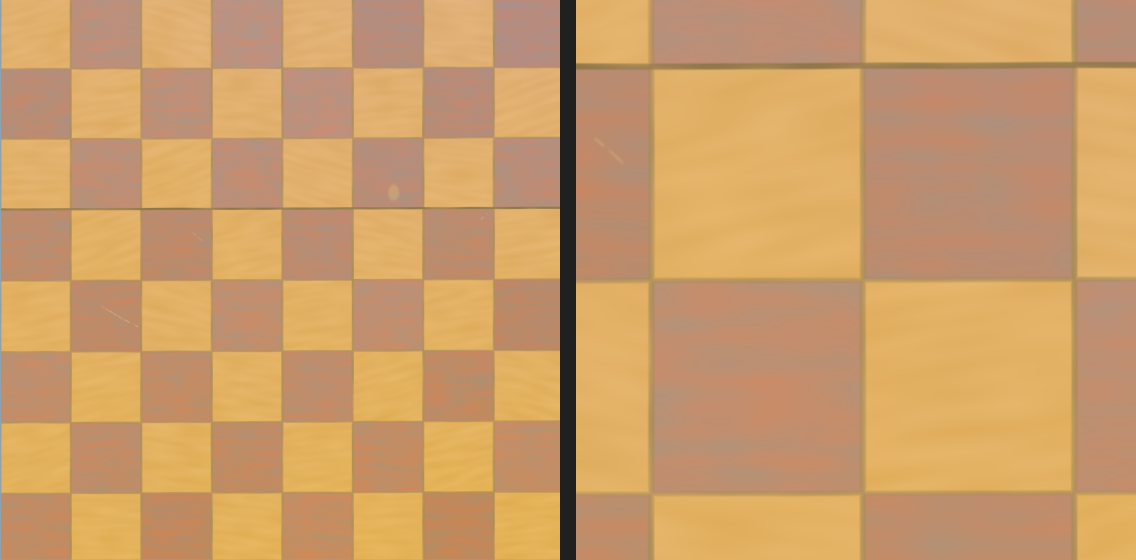
Left, the full canvas; right, a detail of the centre.
A Shadertoy shader for this pattern:

```glsl
const vec2  TILE        = vec2(0.1259, 0.1263);   // pitch of the squares
const vec2  BOARD_SHIFT = vec2(-0.0005, 0.0075);
const float TILT        = 0.003;
const float FOLD_ROW    = 5.0;                    // row line where the board folds
const float SEAM_HALF   = 0.0015;
const float SOFTNESS    = 0.0012;
const float TILE_VARIATION = 0.16;

const vec3 LIGHT_WARM = vec3(0.895, 0.700, 0.345);
const vec3 LIGHT_HAZY = vec3(0.882, 0.690, 0.455);
const vec3 DARK_WARM  = vec3(0.758, 0.542, 0.365);
const vec3 DARK_HAZY  = vec3(0.722, 0.560, 0.500);
const vec3 SEAM_COLOR = vec3(0.650, 0.545, 0.335);
const vec3 FOLD_COLOR = vec3(0.540, 0.450, 0.270);
const vec3 EDGE_COLOR = vec3(0.520, 0.650, 0.770);
const vec3 WEAR_COLOR = vec3(0.840, 0.700, 0.480);
const vec3 RED_GRAIN  = vec3(0.060, -0.018, -0.045);
const vec3 PALE_GRAIN = vec3(0.022, 0.028, 0.045);

float hash(vec2 p) {
    vec3 q = fract(vec3(p.xyx) * 0.1031);
    q += dot(q, q.yzx + 33.33);
    return fract((q.x + q.y) * q.z);
}

vec2 gradientAt(vec2 cell) {
    float angle = 6.2832 * hash(cell);
    return vec2(cos(angle), sin(angle));
}

float gradientNoise(vec2 p) {
    vec2 i = floor(p), f = fract(p);
    vec2 u = f * f * f * (f * (f * 6.0 - 15.0) + 10.0);
    vec2 e = vec2(1.0, 0.0);
    float low  = mix(dot(gradientAt(i), f), dot(gradientAt(i + e), f - e), u.x);
    float high = mix(dot(gradientAt(i + e.yx), f - e.yx),
                     dot(gradientAt(i + 1.0), f - 1.0), u.x);
    return mix(low, high, u.y);
}

float segmentDistance(vec2 p, vec2 a, vec2 b) {
    vec2 pa = p - a, ba = b - a;
    return length(pa - ba * clamp(dot(pa, ba) / dot(ba, ba), 0.0, 1.0));
}

float stroke(float dist, float halfWidth, float pixel) {
    float soft = max(SOFTNESS, pixel);
    return 1.0 - smoothstep(halfWidth - 0.5 * soft, halfWidth + soft, dist);
}

// Scratches, nicks and one worn spot
float wear(vec2 uv, float pixel) {
    float broken = smoothstep(-0.35, 0.2, gradientNoise(uv * 130.0));
    float marks = 0.65 * stroke(segmentDistance(uv, vec2(0.182, 0.453), vec2(0.215, 0.433)), 0.0007, pixel);
    marks = max(marks, 0.65 * stroke(segmentDistance(uv, vec2(0.218, 0.431), vec2(0.248, 0.416)), 0.0009, pixel));
    marks = max(marks, 0.35 * stroke(segmentDistance(uv, vec2(0.345, 0.584), vec2(0.361, 0.570)), 0.0007, pixel));
    marks = max(marks, 0.40 * stroke(segmentDistance(uv, vec2(0.860, 0.609), vec2(0.869, 0.618)), 0.0012, pixel));
    float spot = 1.0 - smoothstep(0.6, 1.3, length((uv - vec2(0.703, 0.656)) / vec2(0.010, 0.015)));
    return max(marks * broken, 0.5 * spot);
}

void mainImage(out vec4 fragColor, in vec2 fragCoord) {
    vec2 uv = fragCoord / iResolution.xy;
    float pixel = 1.0 / min(iResolution.x, iResolution.y);
    float soft = max(SOFTNESS, pixel);

    // Slightly tilted and bowed grid
    vec2 board = uv + BOARD_SHIFT;
    float bow = 0.002 * exp(-40.0 * (uv.y - 0.65) * (uv.y - 0.65));
    board.y -= TILT * uv.x + bow;
    board += 0.0005 * vec2(gradientNoise(uv * 14.0), gradientNoise(uv * 14.0 + 40.0));
    vec2 grid = board / TILE;
    vec2 tile = floor(grid);
    vec2 toLine = (0.5 - abs(fract(grid) - 0.5)) * TILE;

    // Smooth checker: 1 on light squares, 0 on dark ones
    vec2 parity = mod(tile, 2.0) * 2.0 - 1.0;
    vec2 side = parity * clamp(toLine / soft, 0.0, 1.0);
    float lightness = 0.5 - 0.5 * side.x * side.y;

    // Haze grows toward the top right, and differs between squares
    float tileSeed = hash(tile + 7.0);
    float haze = uv.y + 0.3 * (uv.x - 0.5) * (2.0 * uv.y - 0.8)
               + TILE_VARIATION * (tileSeed - 0.5) + 0.12 * gradientNoise(uv * 9.0);
    haze = clamp(haze, 0.0, 1.15);

    // Wood grain: reddish streaks on dark, faint slanted figure on light
    vec2 wood = uv + tile * 3.7;
    float slant = (tileSeed - 0.5) * 0.7;
    float streaks = gradientNoise(wood * vec2(12.0, 95.0))
                  + 0.6 * gradientNoise(wood * vec2(30.0, 38.0));
    float figure = gradientNoise(vec2(wood.x * 14.0, (wood.y + slant * uv.x) * 80.0));
    float mottle = gradientNoise(wood * 24.0);
    vec3 lightWood = mix(LIGHT_WARM, LIGHT_HAZY, haze) + PALE_GRAIN * (figure + 0.5 * mottle);
    vec3 darkWood = mix(DARK_WARM, DARK_HAZY, haze) + RED_GRAIN * (streaks + 0.5 * mottle);
    darkWood += 0.025 * (hash(tile + 31.0) - 0.5);
    vec3 color = mix(darkWood, lightWood, lightness);

    // Seams, with a darker one along the fold
    float uneven = 0.8 + 0.5 * gradientNoise(uv * 23.0);
    float columnSeam = 0.75 * stroke(toLine.x, SEAM_HALF, pixel);
    float rowSeam = 0.55 * stroke(toLine.y, SEAM_HALF * 0.8, pixel);
    color = mix(color, SEAM_COLOR, max(columnSeam, rowSeam) * uneven);
    float fold = stroke(abs(board.y - FOLD_ROW * TILE.y), SEAM_HALF, pixel);
    color = mix(color, FOLD_COLOR, 0.85 * fold * uneven);

    // Surface wear and cool outer rim
    color = mix(color, WEAR_COLOR, wear(uv, pixel));
    color = mix(color, EDGE_COLOR, 0.8 * stroke(uv.x, 0.0015, pixel));
    color = mix(color, EDGE_COLOR, 0.35 * stroke(uv.y, 0.0012, pixel));

    fragColor = vec4(clamp(color, 0.0, 1.0), 1.0);
}
```
